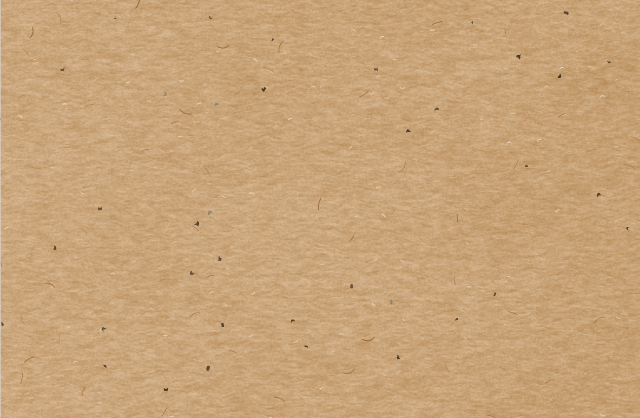
A Shadertoy shader for this texture:

```glsl
// Draws recycled kraft paper: a tan sheet of short, nearly horizontal fibres.
// Stretched value noise gives the pulp, looped grids of curved capsules give
// the pale and dark fibres, and sparser grids give brown strands and specks.

const vec3 KRAFT = vec3(0.787, 0.642, 0.472);
const vec3 TONE_STEP = vec3(0.045, 0.060, 0.080);
const vec3 BROWN = vec3(0.58, 0.36, 0.15);
const vec3 SOOT = vec3(0.24, 0.19, 0.13);
const vec3 BLUE_GREY = vec3(0.42, 0.46, 0.44);
const vec3 PALE = vec3(0.93, 0.86, 0.75);

vec3 hash3(vec2 p) {
    vec3 h = fract(p.xyx * vec3(0.1031, 0.1030, 0.0973));
    h += dot(h, h.yxz + 33.33);
    return fract((h.xxy + h.yzz) * h.zyx);
}

// Signed value noise, from -1 to 1
float noise(vec2 p) {
    vec2 i = floor(p);
    vec2 f = fract(p);
    f = f * f * (3.0 - 2.0 * f);
    float low = mix(hash3(i).x, hash3(i + vec2(1, 0)).x, f.x);
    float high = mix(hash3(i + vec2(0, 1)).x, hash3(i + vec2(1, 1)).x, f.x);
    return 2.0 * mix(low, high, f.y) - 1.0;
}

// Scattered curved capsules; size is half length and half width.
// Returns coverage and a random value of the covering strand.
vec2 strands(vec2 p, vec2 cell, float seed, vec2 size, float spread,
             float chance, float px) {
    vec2 best = vec2(0.0);
    for (int j = -1; j <= 1; j++) {
        for (int i = -1; i <= 1; i++) {
            vec2 id = floor(p / cell) + vec2(i, j);
            vec3 a = hash3(id + seed);
            vec3 b = hash3(id + seed + 71.7);
            if (b.z > chance) continue;
            float angle = (2.0 * a.z - 1.0) * spread;
            float c = cos(angle);
            float s = sin(angle);
            vec2 q = mat2(c, -s, s, c) * (p - (id + a.xy) * cell);
            q.y += (b.x - 0.5) * q.x * q.x / size.x;
            vec2 extent = size * mix(0.5, 1.0, b.y);
            float d = length(vec2(max(abs(q.x) - extent.x, 0.0), q.y)) - extent.y;
            float cover = 1.0 - smoothstep(-0.6 * px, 0.6 * px, d);
            if (cover > best.x) best = vec2(cover, fract(b.x * 7.0));
        }
    }
    return best;
}

// Pulp: fine streaks, grain and broad mottling
float pulp(vec2 p) {
    vec2 w = p + vec2(0.0, 0.006 * noise(p * 30.0));
    return 0.50 * noise(w / vec2(0.018, 0.0045))
         + 0.35 * noise(w / vec2(0.036, 0.0090) + 19.0)
         + 0.45 * noise(p / 0.004 + 47.0)
         + 0.18 * noise(p / vec2(0.30, 0.16) + 5.0);
}

// Overlapping layers of pale and dark fibres
float fibreTone(vec2 p, float px) {
    float tone = 0.0;
    for (int k = 0; k < 4; k++) {
        float side = k % 2 == 0 ? 1.0 : -1.0;
        vec2 f = strands(p, vec2(0.030, 0.012), 13.3 * float(k + 1),
                         vec2(0.014, 0.0013), 0.38, 1.0, px);
        tone += side * f.x * mix(0.25, 1.0, f.y);
    }
    return tone;
}

// Left side is lit, the right edge and lower right corner fall off
float lighting(vec2 uv) {
    float edge = smoothstep(0.6, 1.0, uv.x);
    return 0.14 - 0.22 * uv.x - 0.32 * edge * (1.0 - 0.5 * uv.y);
}

void mainImage(out vec4 fragColor, in vec2 fragCoord) {
    vec2 uv = fragCoord / iResolution.xy;
    vec2 p = fragCoord / iResolution.y;
    float px = 1.0 / iResolution.y;

    float tone = pulp(p) + 0.65 * fibreTone(p, px) + lighting(uv) + 0.05;
    vec3 color = KRAFT + TONE_STEP * tone;

    // Small white flecks and loose brown strands
    vec2 fleck = strands(p, vec2(0.05), 101.3, vec2(0.005, 0.0014), 0.7, 0.22, px);
    color = mix(color, PALE, fleck.x * mix(0.4, 0.9, fleck.y));
    vec2 strand = strands(p, vec2(0.11), 151.9, vec2(0.015, 0.0014), 1.57, 0.32, px);
    color = mix(color, BROWN, strand.x * mix(0.3, 0.8, strand.y));

    // Ragged dark specks, a few of them blue-grey
    vec2 ragged = p + 0.0016 * vec2(noise(p * 260.0), noise(p * 260.0 + 31.0));
    vec2 speck = strands(ragged, vec2(0.10), 211.7, vec2(0.0025, 0.0036), 1.57, 0.20, px);
    vec3 speckColor = mix(SOOT, BLUE_GREY, step(0.82, speck.y));
    color = mix(color, speckColor, speck.x * mix(0.95, 0.6, speck.y));

    // Thin pale trim on the left
    float trim = 1.0 - smoothstep(0.001, 0.001 + px, p.x);
    color = mix(color, vec3(0.85, 0.82, 0.78), 0.7 * trim);

    fragColor = vec4(clamp(color, 0.0, 1.0), 1.0);
}
```
